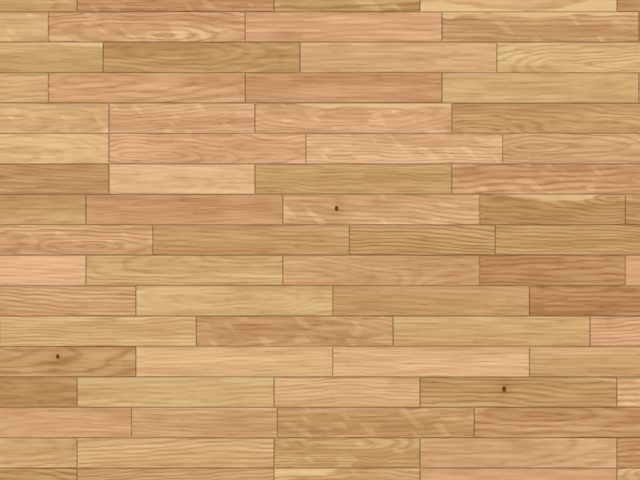
This texture is drawn by a Shadertoy shader. Its source:

```glsl
const float ROW_HEIGHT = 0.0634;
const float TOP_STRIP = 0.0243;      // visible part of the cut row at the top
const float LONG_STAVE = 0.410;
const float SHORT_STAVE = 0.304;
const float SEAM_WIDTH = 0.0012;
const float SEAM_DEPTH = 0.2;
const float BASE_TONE = 0.73;
const float STAVE_SPREAD = 0.5;
const float KNOT_CHANCE = 0.07;
const float SAPWOOD_CHANCE = 0.14;
const float FLECK_CHANCE = 0.2;

const vec3 DARK_OAK = vec3(0.64, 0.45, 0.27);
const vec3 LIGHT_OAK = vec3(0.87, 0.71, 0.52);
const vec3 SAPWOOD = vec3(0.93, 0.79, 0.57);
const vec3 KNOT = vec3(0.33, 0.18, 0.09);
const vec3 ROSY_TINT = vec3(1.02, 0.98, 1.01);
const vec3 YELLOW_TINT = vec3(0.985, 1.015, 0.97);

// Per board of three rows: first joint, slot of the short stave (9 = none)
const vec2 OUTER_ROWS[6] = vec2[6](vec2(0.161, 1), vec2(0.101, 9), vec2(0.227, 0),
                                   vec2(0.179, 2), vec2(0.283, 9), vec2(0.161, 1));
const vec2 MIDDLE_ROWS[6] = vec2[6](vec2(0.300, 9), vec2(0.215, 9), vec2(0.227, 9),
                                    vec2(0.318, 1), vec2(0.409, 9), vec2(0.274, 0));

struct Stave { vec2 id; vec2 local; vec2 size; };

float hash(vec2 p) {
    vec3 q = fract(p.xyx * vec3(0.1031, 0.1030, 0.0973));
    q += dot(q, q.yzx + 33.33);
    return fract((q.x + q.y) * q.z);
}

float noise(vec2 p) {
    vec2 cell = floor(p), f = fract(p);
    f = f * f * (3.0 - 2.0 * f);
    return mix(mix(hash(cell), hash(cell + vec2(1, 0)), f.x),
               mix(hash(cell + vec2(0, 1)), hash(cell + vec2(1, 1)), f.x), f.y);
}

float fbm(vec2 p) {
    float sum = 0.0, weight = 0.533;
    for (int i = 0; i < 4; i++) {
        sum += weight * noise(p);
        p = p * 2.03 + 17.3;
        weight *= 0.5;
    }
    return sum;
}

// Random trait of one stave
float trait(vec2 id, float k) {
    return hash(id * vec2(5.3, 3.7) + k * vec2(13.7, 7.9) + 41.0);
}

Stave findStave(vec2 p) {
    float depth = (1.0 - p.y - TOP_STRIP) / ROW_HEIGHT;
    int row = int(floor(depth)) + 3;
    int board = (row / 3) % 6;
    vec2 joints = row % 3 == 1 ? MIDDLE_ROWS[board] : OUTER_ROWS[board];

    // Widen the short slot so that all slots share one pitch
    float along = p.x - joints.x;
    if (along > joints.y * LONG_STAVE + SHORT_STAVE) along += LONG_STAVE - SHORT_STAVE;
    float slot = floor(along / LONG_STAVE);
    float len = slot == joints.y ? SHORT_STAVE : LONG_STAVE;
    return Stave(vec2(slot, float(row)),
                 vec2(along - slot * LONG_STAVE, (1.0 - fract(depth)) * ROW_HEIGHT),
                 vec2(len, ROW_HEIGHT));
}

// Growth rings: arched on some staves, nearly straight on the others
float growthRings(vec2 q, vec2 id, float warp) {
    vec2 heart = (vec2(trait(id, 1.0), trait(id, 2.0)) - 0.5) * vec2(0.4, 0.06);
    float arched = length((q - heart) * vec2(0.13, 1.0)) + warp * 0.035;
    float straight = q.y + q.x * (trait(id, 3.0) - 0.5) * 0.12 + warp * 0.025;
    float radius = trait(id, 4.0) < 0.5 ? arched : straight;
    float wave = 0.5 + 0.5 * sin(6.2832 * radius * mix(70.0, 140.0, trait(id, 5.0)));
    return wave * wave;
}

void mainImage(out vec4 fragColor, in vec2 fragCoord) {
    float pixel = 1.0 / iResolution.y;
    Stave stave = findStave(fragCoord * pixel);
    vec2 id = stave.id;
    vec2 q = stave.local - 0.5 * stave.size;
    vec2 seed = vec2(trait(id, 6.0), trait(id, 7.0)) * 90.0 + 20.0;

    // Grain at falling scales
    float warp = fbm(q * vec2(6.0, 20.0) + seed) - 0.5;
    float streak = fbm(q * vec2(2.5, 40.0) + seed.yx) - 0.5;
    float fibre = noise(q * vec2(18.0, 230.0) + seed) - 0.5;
    float pores = smoothstep(0.7, 0.95, noise(q * vec2(40.0, 300.0) + seed.yx));
    float ringDepth = mix(0.08, 0.42, trait(id, 8.0)) * (0.8 + 1.2 * streak);

    float tone = BASE_TONE + (trait(id, 9.0) - 0.5) * STAVE_SPREAD;
    tone += 0.6 * streak + 0.33 * fibre - 0.15 * pores;
    tone -= ringDepth * growthRings(q, id, warp);

    // Pale ray flecks
    float flecks = smoothstep(0.68, 0.85, noise(vec2(q.x * 45.0 + q.y * 40.0, q.y * 60.0) + seed));
    tone += 0.2 * flecks * step(trait(id, 10.0), FLECK_CHANCE);

    // Knot with a soft halo
    vec2 knotCentre = (vec2(trait(id, 11.0), trait(id, 12.0)) - 0.5) * stave.size * 0.7;
    float knotDistance = length((q - knotCentre) * vec2(1.0, 0.75)) + warp * 0.004;
    float hasKnot = step(trait(id, 13.0), KNOT_CHANCE);
    tone -= hasKnot * 0.3 * exp(-knotDistance * 90.0);

    vec3 color = mix(DARK_OAK, LIGHT_OAK, clamp(tone, -0.4, 1.2));
    color *= mix(ROSY_TINT, YELLOW_TINT, trait(id, 14.0));

    // Sapwood along one long edge
    float side = trait(id, 15.0) < 0.5 ? -1.0 : 1.0;
    float sapReach = 0.012 + 0.05 * warp - (q.y * side + 0.5 * ROW_HEIGHT);
    float sap = smoothstep(0.0, 0.006, sapReach) * step(trait(id, 16.0), SAPWOOD_CHANCE);
    color = mix(color, SAPWOOD, 0.7 * sap);
    color = mix(color, KNOT, 0.8 * hasKnot * (1.0 - smoothstep(0.002, 0.005, knotDistance)));

    // Seams between staves
    vec2 border = 0.5 * stave.size - abs(q);
    float seam = 1.0 - smoothstep(0.5 * SEAM_WIDTH, 0.5 * SEAM_WIDTH + pixel, min(border.x, border.y));
    fragColor = vec4(color * (1.0 - SEAM_DEPTH * seam), 1.0);
}
```
